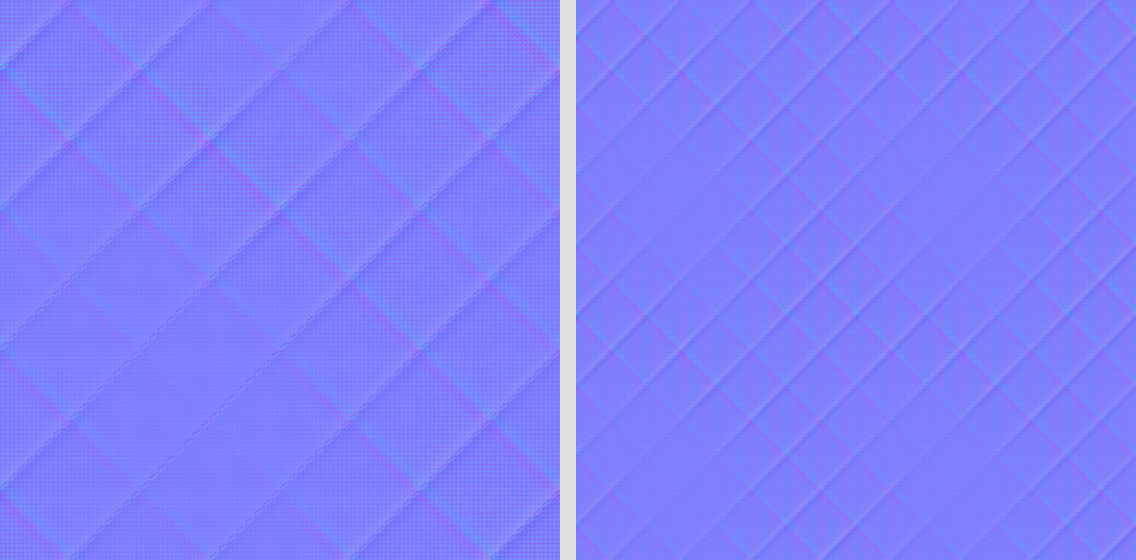
Left, the tile; right, the same tile 2 across and 2 down.
Reproduce this texture map procedurally as a Shadertoy shader.

```glsl
// Tangent-space normal map of quilted woven cloth with stitched diagonal seams.

const float TAU = 6.28318531;
const float DIAMONDS = 4.0;          // diamonds across and down
const float STITCHES = 8.0;          // stitches along each diamond side
const float THREADS = 128.0;         // weave cells across the canvas
const float SEAM_WIDTH = 0.017;      // reach of the padding beside a seam
const float SEAM_CORE = 0.0035;      // half width of the valley floor
const float SEAM_SLOPE = 0.22;
const float PILLOW_WIDTH = 0.035;    // broad, faint roundness of a diamond
const float PILLOW_SLOPE = 0.02;
const float STITCH_WIDTH = 0.0022;
const float STITCH_FILL = 0.28;      // half length as a share of the spacing
const float STITCH_SLOPE = 0.42;
const float STITCH_LEAN = 0.003;     // sideways lean over one stitch
const float WEAVE_MIN = 0.03;
const float WEAVE_MAX = 0.16;
const vec2 WEAVE_GRID = vec2(1.0, 0.65); // weight of columns and rows
const float WEAVE_TWILL = 0.8;       // weight of the diagonal ribs
const float ROUGHNESS_MIN = 0.01;    // shortening of the normal by fine fibres
const float ROUGHNESS_MAX = 0.04;
const int PUFF_CELLS = 4;            // wrapping period of the wear noise
const vec2 PUFF_CENTRE = vec2(0.85, 0.80);
const float PUFF_DIAGONAL = 0.08;    // offset of the diagonal swell

uint hash(ivec2 cell) {
    uint h = uint(cell.x) * 1597u + uint(cell.y) * 3571u + 977u;
    h = (h ^ (h >> 15)) * 73856093u;
    h = (h ^ (h >> 13)) * 19349663u;
    return h ^ (h >> 16);
}

// Dot product of a lattice gradient with the offset, wrapped at the period.
float latticeDot(ivec2 cell, vec2 offset, int period) {
    ivec2 wrapped = ((cell % period) + period) % period;
    float angle = TAU * float(hash(wrapped) & 1023u) / 1024.0;
    return dot(vec2(cos(angle), sin(angle)), offset);
}

float gradientNoise(vec2 p, int period) {
    ivec2 cell = ivec2(floor(p));
    vec2 f = fract(p);
    vec2 w = f * f * f * (f * (f * 6.0 - 15.0) + 10.0);
    float bottom = mix(latticeDot(cell, f, period),
                       latticeDot(cell + ivec2(1, 0), f - vec2(1, 0), period), w.x);
    float top = mix(latticeDot(cell + ivec2(0, 1), f - vec2(0, 1), period),
                    latticeDot(cell + ivec2(1, 1), f - vec2(1, 1), period), w.x);
    return mix(bottom, top, w.y);
}

// How full the padding is: 0 is flat, 1 is plump.
float puffiness(vec2 uv) {
    vec2 swell = cos(TAU * (uv - PUFF_CENTRE));
    float diagonal = cos(TAU * (uv.x + uv.y - PUFF_DIAGONAL));
    float noise = gradientNoise(uv * float(PUFF_CELLS), PUFF_CELLS);
    return clamp(0.52 + 0.14 * (swell.x + swell.y) + 0.13 * diagonal + 0.3 * noise, 0.1, 1.0);
}

// Height slope across one family of seams; both inputs count diamonds.
float seamSlope(float across, float along, float puff) {
    float d = (fract(across) - 0.5) / (DIAMONDS * sqrt(2.0));
    float side = d / sqrt(d * d + SEAM_CORE * SEAM_CORE);
    float reach = d / SEAM_WIDTH;
    float padding = SEAM_SLOPE * puff * exp(-reach * reach)
                  + PILLOW_SLOPE * puff * exp(-abs(d) / PILLOW_WIDTH);

    // Raised thread dashes lying in the valley
    float s = fract((along - 0.5) * STITCHES) - 0.5;
    float t = (d - STITCH_LEAN * s) / STITCH_WIDTH;
    float dash = 1.0 - smoothstep(STITCH_FILL - 0.1, STITCH_FILL + 0.1, abs(s));
    float thread = -STITCH_SLOPE * t * exp(-t * t) * dash;
    return side * padding + thread;
}

// Slope of a dotted weave with slanted ribs.
vec2 weaveSlope(vec2 uv) {
    vec2 phase = TAU * THREADS * uv;
    return WEAVE_GRID * sin(phase) + WEAVE_TWILL * sin(phase.x + phase.y);
}

void mainImage(out vec4 fragColor, in vec2 fragCoord) {
    vec2 uv = fragCoord / iResolution.xy;
    float puff = puffiness(uv);

    // Two crossing families of seams
    vec2 q = uv * DIAMONDS;
    float rising = q.x + q.y;
    float falling = q.x - q.y;
    vec2 slope = seamSlope(rising, falling, puff) * vec2(1, 1) / sqrt(2.0);
    slope += seamSlope(falling, rising, puff) * vec2(1, -1) / sqrt(2.0);

    // Weave fades where its cells become too small to resolve
    float cellPixels = min(iResolution.x, iResolution.y) / THREADS;
    float resolved = smoothstep(1.8, 3.2, cellPixels);
    slope += weaveSlope(uv) * mix(WEAVE_MIN, WEAVE_MAX, puff * puff) * resolved;

    // Green points down the canvas; fibres dull the blue
    vec3 normal = normalize(vec3(-slope.x, slope.y, 1.0));
    normal.z *= 1.0 - mix(ROUGHNESS_MIN, ROUGHNESS_MAX, puff);
    fragColor = vec4(normal * 0.5 + 0.5, 1.0);
}
```
